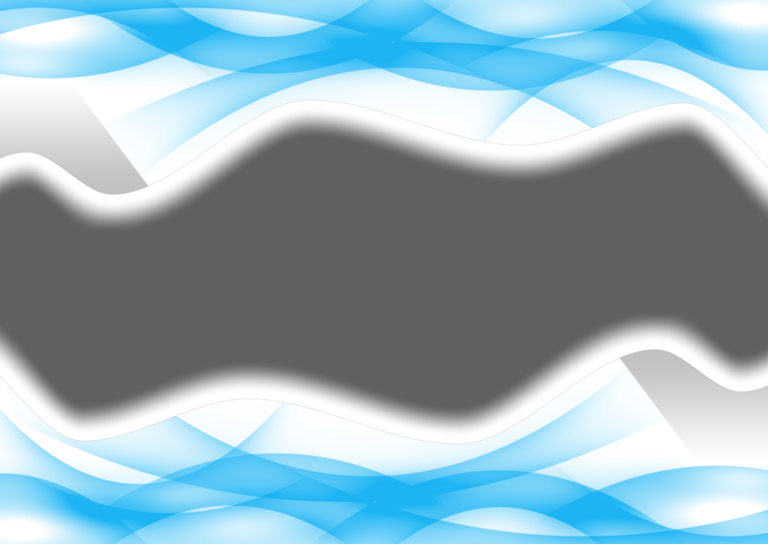
This background is drawn by a Shadertoy shader. Its source:

```glsl
#define CANVAS vec2(100.0, 70.8)
#define BLUE vec3(0.07, 0.69, 0.95)
#define PANEL_GRAY vec3(0.378)
#define FLAP_GRAY vec3(0.76)
#define PANEL_BLUR vec2(0.9, 5.0)
#define BASE_TINT 0.24
#define RIBBON_ALPHA 0.48
#define GLOW_SIZE vec2(7.0, 2.2)
#define RIM_ALPHA 0.07

// Crests and troughs of the wavy panel edge
const vec2 KNOTS[7] = vec2[7](
    vec2(-10.4, 24.7), vec2(3.5, 19.8), vec2(14.6, 25.3), vec2(40.4, 13.0),
    vec2(67.7, 18.9), vec2(89.2, 13.4), vec2(106.8, 26.0));

// Ribbon parabolas: apex x, apex y, curvature, span
const vec4 RIBBONS[12] = vec4[12](
    vec4(6.5, 10.2, -0.013, 25.0), vec4(5.0, 1.0, 0.018, 25.0),
    vec4(35.0, 9.6, -0.016, 27.0), vec4(56.0, 5.5, 0.006, 45.0),
    vec4(52.0, 8.8, 0.0125, 36.0), vec4(24.0, 1.0, 0.006, 48.0),
    vec4(64.0, 11.8, -0.014, 25.0), vec4(82.0, 7.8, 0.03, 22.0),
    vec4(100.0, 9.2, -0.025, 22.0), vec4(70.0, 5.0, -0.022, 19.0),
    vec4(78.0, 4.0, 0.015, 21.0), vec4(35.0, 4.8, -0.028, 17.0));

// Fade depth of each ribbon; positive fades downward
const float DEPTHS[12] = float[12](
    -2.6, -2.5, -3.2, 2.6, -2.6, -2.8, -3.5, -2.5, -3.0, 2.5, -2.2, 2.3);

// Soft glows: centre x, centre y, blue (+) or white (-) strength
const vec3 GLOWS[11] = vec3[11](
    vec3(24.0, 4.0, 0.35), vec3(47.0, 6.3, 0.35), vec3(86.0, 4.5, 0.4),
    vec3(57.0, 2.0, 0.2), vec3(13.0, 8.0, 0.12), vec3(5.0, 4.0, -0.45),
    vec3(35.0, 2.0, -0.2), vec3(69.0, 2.5, -0.25), vec3(77.0, 6.3, -0.3),
    vec3(97.0, 2.0, -0.4), vec3(3.0, 8.8, -0.25));

float waveHeight(float x) {
    float y = KNOTS[0].y;
    for (int i = 0; i < 6; i++) {
        vec2 a = KNOTS[i], b = KNOTS[i + 1];
        y += (b.y - a.y) * smoothstep(a.x, b.x, x);
    }
    return y;
}

// Signed distance to the wave, positive inside the panel
float waveDistance(vec2 p) {
    float slope = waveHeight(p.x + 0.5) - waveHeight(p.x - 0.5);
    return (p.y - waveHeight(p.x)) / sqrt(1.0 + slope * slope);
}

// One sharp side, one fading side, ends dissolving along the span
float ribbonVeil(vec2 p, vec4 ribbon, float depth, float pixel) {
    float dx = p.x - ribbon.x;
    float slope = 2.0 * ribbon.z * dx;
    float d = (p.y - ribbon.y - ribbon.z * dx * dx) / sqrt(1.0 + slope * slope);
    d *= sign(depth);
    float ends = 1.0 - smoothstep(0.5, 1.0, abs(dx) / ribbon.w);
    return ends * smoothstep(-pixel, pixel, d) * exp(-max(d, 0.0) / abs(depth));
}

float blueAmount(vec2 p, float pixel) {
    float tone = BASE_TINT * (1.0 - smoothstep(5.0, 12.0, p.y));
    for (int i = 0; i < 11; i++) {
        vec2 q = (p - GLOWS[i].xy) / GLOW_SIZE;
        tone += GLOWS[i].z * exp(-dot(q, q));
    }
    float clear = 1.0;
    for (int i = 0; i < 12; i++)
        clear *= 1.0 - RIBBON_ALPHA * ribbonVeil(p, RIBBONS[i], DEPTHS[i], pixel);
    return clamp(1.0 - clear + tone, 0.0, 0.95);
}

void mainImage(out vec4 fragColor, in vec2 fragCoord) {
    // Half-turn symmetry: both halves share one layout, y pointing inward
    vec2 p = fragCoord / iResolution.xy;
    p.y = 1.0 - p.y;
    if (p.y > 0.5) p = 1.0 - p;
    p *= CANVAS;
    float pixel = CANVAS.x / iResolution.x;
    float d = waveDistance(p);
    float outside = 1.0 - smoothstep(-pixel, pixel, d);

    // Blue veils on white
    vec3 color = mix(vec3(1.0), BLUE, blueAmount(p, pixel) * outside);

    // Gray flap with a slanted cut
    float cut = (1.15 + 0.75 * p.y - p.x) * 0.8;
    float flap = smoothstep(-pixel, pixel, cut) * smoothstep(9.0, 25.0, p.y);
    color = mix(color, FLAP_GRAY, flap * outside);

    // Hairline rim and blurred dark panel
    color *= 1.0 - RIM_ALPHA * (1.0 - smoothstep(0.0, 1.2 * pixel, abs(d)));
    color = mix(color, PANEL_GRAY, smoothstep(PANEL_BLUR.x, PANEL_BLUR.y, d));
    fragColor = vec4(color, 1.0);
}
```
